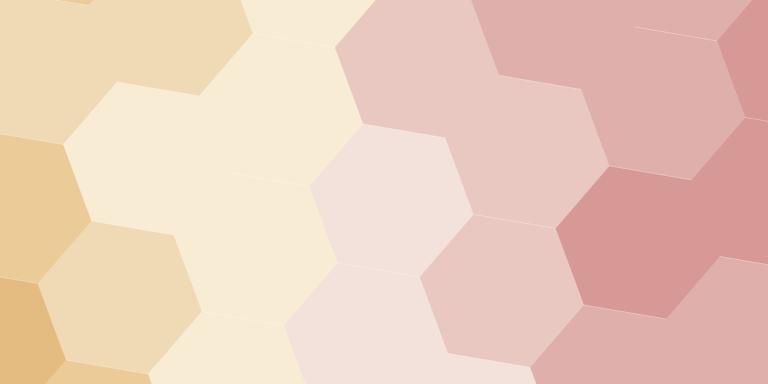
Reproduce this background procedurally as a Shadertoy shader.

```glsl
// Tilted hexagon tiles fading from warm sand through cream to dusty rose

const vec3 PALETTE[8] = vec3[8](
    vec3(0.895, 0.735, 0.505), // ochre
    vec3(0.92, 0.80, 0.60),    // sand
    vec3(0.94, 0.853, 0.71),   // wheat
    vec3(0.972, 0.925, 0.835), // cream
    vec3(0.95, 0.885, 0.86),   // blush
    vec3(0.912, 0.786, 0.758), // pink
    vec3(0.875, 0.692, 0.67),  // rose
    vec3(0.845, 0.60, 0.585)); // deep rose

// Nearest tile centre, choosing between two interleaved rectangular grids
vec2 tileCentre(vec2 s) {
    vec2 a = round(s);
    vec2 b = round(s - 0.5) + 0.5;
    vec2 stretch = vec2(sqrt(3.0), 1.0);
    return length((s - a) * stretch) < length((s - b) * stretch) ? a : b;
}

// Palette index: one step per column, varied up and down inside it
int tileShade(int column, int row) {
    int shift = 0;
    if (column < -1) {
        shift = 1 - abs(row - column - 1);
    } else if (column >= 0) {
        bool darker = column < 2 ? row < 0 : column == 2 && row > 0;
        shift = int(darker) - int(row > 1);
    }
    return clamp(4 + column + shift, 0, 7);
}

vec3 tiles(vec2 p) {
    // Grid axes: across two columns, and down one row
    mat2 axes = mat2(0.6414, -0.1094, -0.0664, -0.362);
    vec2 s = inverse(axes) * (p - vec2(1.0195, 0.478));
    vec2 centre = tileCentre(s);
    int column = int(round(2.0 * centre.x));
    int row = int(round(centre.x + centre.y));
    vec3 colour = PALETTE[tileShade(column, row)];

    // Faint light seam between tiles of one column
    float seam = step(0.497, abs(s.y - centre.y));
    return mix(colour, vec3(1.0, 0.98, 0.95), 0.35 * seam);
}

void mainImage(out vec4 fragColor, in vec2 fragCoord) {
    // Average a 4 x 4 grid of samples to smooth the edges
    vec3 total = vec3(0.0);
    for (int i = 0; i < 16; i++) {
        vec2 offset = (vec2(i % 4, i / 4) - 1.5) / 4.0;
        total += tiles((fragCoord + offset) / iResolution.y);
    }
    fragColor = vec4(total / 16.0, 1.0);
}
```
